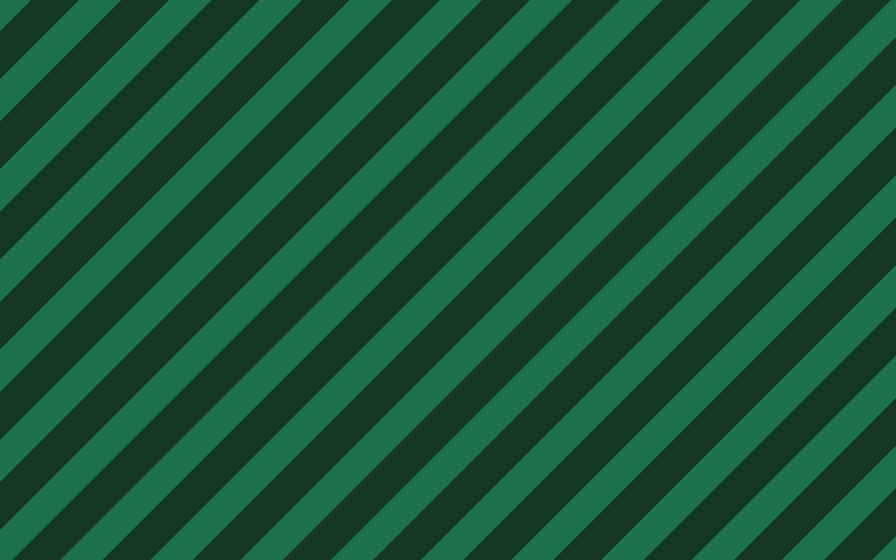
This pattern is drawn by a Shadertoy shader. Its source:

```glsl
// Flat diagonal stripes at 45 degrees, light green bands on dark green.

// Lengths are fractions of the canvas height, measured along the top edge.
const float STRIPE_PERIOD = 0.16104;
const float FIRST_STRIPE  = 0.14115;  // left side of the first full stripe
const float LIGHT_SHARE   = 0.469;    // lit part of each period
const vec3  DARK_GREEN    = vec3(0.073, 0.216, 0.141);
const vec3  LIGHT_GREEN   = vec3(0.112, 0.445, 0.312);

// Signed distance to the nearest light band, in periods; negative inside.
float bandDistance(float phase) {
    float fromCentre = abs(fract(phase - 0.5 * LIGHT_SHARE + 0.5) - 0.5);
    return fromCentre - 0.5 * LIGHT_SHARE;
}

void mainImage(out vec4 fragColor, in vec2 fragCoord) {
    // Diagonal coordinate, starting at the top left corner
    vec2 p = fragCoord / iResolution.y;
    float diagonal = p.x + 1.0 - p.y;

    // Repeating bands with edges one pixel soft
    float phase = (diagonal - FIRST_STRIPE) / STRIPE_PERIOD;
    float pixel = sqrt(2.0) / (iResolution.y * STRIPE_PERIOD);
    float light = clamp(0.5 - bandDistance(phase) / pixel, 0.0, 1.0);

    fragColor = vec4(mix(DARK_GREEN, LIGHT_GREEN, light), 1.0);
}
```
